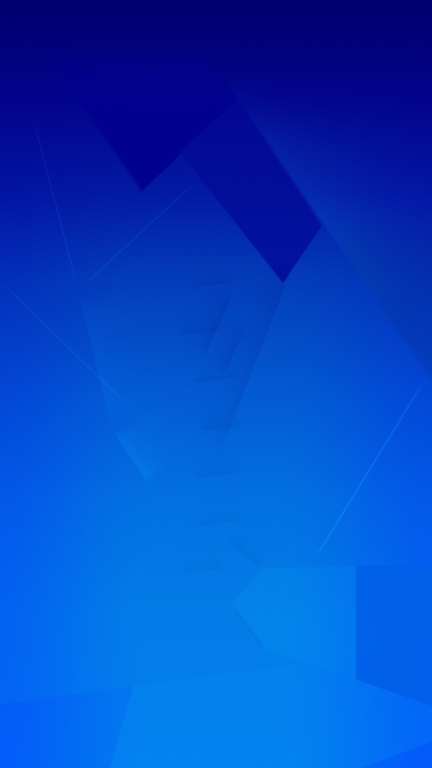
This background is drawn by a WebGL 1 fragment shader. Its source:

```glsl
precision highp float;
// Folded blue glass: a vertical navy-to-azure gradient cut by large angular facets.
// Facets are half-plane products; creases are thin tapered segments, and the
// short central ticks are repeated by a loop. Height is 1, width is 0.5625.
uniform vec2 u_resolution;

const float WIDTH = 0.5625;
const float SOFT = 0.0013;

// Signed distance to the line a-b, positive on its left
float side(vec2 p, vec2 a, vec2 b) {
  vec2 d = normalize(b - a), q = p - a;
  return d.x * q.y - d.y * q.x;
}

float leftOf(vec2 p, vec2 a, vec2 b, float soft) {
  return smoothstep(-soft, soft, side(p, a, b));
}

// Thin segment that fades towards both ends
float crease(vec2 p, vec2 a, vec2 b, float width) {
  vec2 d = b - a;
  float t = dot(p - a, d) / dot(d, d);
  float taper = smoothstep(0.0, 0.15, t) * smoothstep(1.0, 0.85, t);
  return taper * (1.0 - smoothstep(0.0, width, abs(side(p, a, b))));
}

// Shade on the left of a segment, falling away from a sharp edge
float foldShade(vec2 p, vec2 a, vec2 b, float reach) {
  vec2 d = b - a;
  float t = dot(p - a, d) / dot(d, d);
  float s = side(p, a, b);
  float ends = smoothstep(0.0, 0.2, t) * smoothstep(1.0, 0.8, t);
  return ends * smoothstep(-SOFT, SOFT, s) * exp(-max(s, 0.0) / reach);
}

float ramp(float a, float b, float x) {
  return clamp((x - a) / (b - a), 0.0, 1.0);
}

float hash(vec2 p) {
  vec3 q = fract(p.xyx * 0.1031);
  q += dot(q, q.yzx + 33.33);
  return fract((q.x + q.y) * q.z);
}

vec3 backdrop(vec2 p) {
  vec3 c = mix(vec3(0.01, 0.50, 0.93), vec3(0.01, 0.49, 0.91), ramp(0.0, 0.2, p.y));
  c = mix(c, vec3(0.01, 0.44, 0.88), ramp(0.20, 0.35, p.y));
  c = mix(c, vec3(0.01, 0.36, 0.83), ramp(0.35, 0.48, p.y));
  c = mix(c, vec3(0.01, 0.24, 0.73), ramp(0.48, 0.635, p.y));
  c = mix(c, vec3(0.01, 0.10, 0.64), ramp(0.635, 0.75, p.y));
  c = mix(c, vec3(0.01, 0.015, 0.55), ramp(0.75, 0.87, p.y));
  c = mix(c, vec3(0.0, 0.0, 0.43), ramp(0.87, 1.0, p.y));
  float rim = smoothstep(0.08, 0.30, abs(p.x - 0.28));
  c.g *= 1.0 - 0.22 * rim;
  c.b += 0.04 * rim * smoothstep(0.6, 0.3, p.y);
  return c;
}

// Dark upper planes and the broad ray on the right
vec3 upperFacets(vec3 c, vec2 p) {
  vec2 tip = vec2(0.185, 0.751), notch = vec2(0.234, 0.802), peak = vec2(0.309, 0.870);
  vec2 low = vec2(0.3685, 0.6315), elbow = vec2(0.419, 0.706);
  vec2 rayTop = vec2(0.303, 0.880), rayEnd = vec2(WIDTH, 0.505);
  float ray = side(p, rayTop, rayEnd);
  float beyond = smoothstep(-0.003, 0.003, ray);
  c *= 1.0 - 0.07 * beyond * smoothstep(0.75, 0.65, p.y);
  float glow = smoothstep(0.92, 0.80, p.y) * smoothstep(0.56, 0.72, p.y);
  c += vec3(0.01, 0.065, 0.05) * beyond * glow * exp(-max(ray, 0.0) / 0.07);
  float wedge = leftOf(p, tip, peak, SOFT) * leftOf(p, vec2(0.111, 0.857), tip, 0.004);
  wedge *= (1.0 - beyond) * smoothstep(0.95, 0.85, p.y);
  c = mix(c, vec3(0.0, 0.005, 0.56), wedge);
  float slab = leftOf(p, notch, low, SOFT) * leftOf(p, low, elbow, SOFT);
  slab *= leftOf(p, elbow, peak, 0.003) * leftOf(p, peak, notch, SOFT);
  vec3 slabColor = mix(vec3(0.01, 0.08, 0.63), vec3(0.01, 0.03, 0.58), ramp(0.64, 0.85, p.y));
  return mix(c, slabColor, slab);
}

// Bright pane, blue block and floor planes
vec3 lowerFacets(vec3 c, vec2 p) {
  vec2 paneTop = vec2(0.341, 0.260), paneLow = vec2(0.344, 0.156), waist = vec2(0.302, 0.212);
  vec2 floorRight = vec2(WIDTH, 0.081), floorLeft = vec2(0.0, 0.083), ridge = vec2(0.358, 0.1315);
  float above = leftOf(p, paneLow, floorRight, SOFT);
  float under = 1.0 - leftOf(p, paneTop, vec2(0.4635, 0.263), SOFT);
  float block = smoothstep(0.4625, 0.4645, p.x);
  float pane = above * under * (1.0 - block) * leftOf(p, waist, paneLow, SOFT);
  pane *= 1.0 - leftOf(p, waist, paneTop, SOFT);
  c += vec3(0.0, 0.025, 0.01) * pane;
  c = mix(c, vec3(0.0, 0.37, 0.91), block * above * under * 0.85);
  float ground = 1.0 - leftOf(p, floorLeft, ridge, SOFT);
  float corner = ground * (1.0 - leftOf(p, vec2(0.143, 0.0), vec2(0.172, 0.1015), SOFT));
  c += vec3(0.0, 0.015, 0.01) * corner * above * -1.0 + vec3(0.0, 0.012, 0.01) * ground;
  c.g -= 0.04 * ground * leftOf(p, vec2(0.143, 0.0), vec2(0.172, 0.1015), SOFT);
  c.g -= 0.05 * (1.0 - leftOf(p, vec2(0.469, 0.0), vec2(WIDTH, 0.034), SOFT));
  c -= vec3(0.0, 0.03, 0.03) * foldShade(p, vec2(0.293, 0.297), paneTop, 0.010);
  return c - vec3(0.0, 0.03, 0.03) * crease(p, waist, paneLow, 0.004);
}

vec3 creases(vec3 c, vec2 p) {
  vec2 hip = vec2(0.102, 0.622), knee = vec2(0.146, 0.440);
  float light = crease(p, vec2(0.042, 0.850), hip, 0.0018) + crease(p, hip, vec2(0.260, 0.768), 0.0018);
  light += crease(p, vec2(0.0, 0.635), vec2(0.169, 0.469), 0.0018);
  light += 1.6 * crease(p, vec2(0.557, 0.512), vec2(0.404, 0.263), 0.002);
  light += 0.6 * foldShade(p, hip, knee, 0.03) + foldShade(p, knee, vec2(0.195, 0.368), 0.02);
  float dark = foldShade(p, vec2(0.280, 0.394), vec2(0.388, 0.670), 0.025);
  dark += foldShade(p, vec2(0.264, 0.531), vec2(0.306, 0.622), 0.015);
  dark += foldShade(p, vec2(0.289, 0.508), vec2(0.322, 0.577), 0.015);
  for (int i = 0; i < 7; i++) {
    float k = float(i);
    vec2 start = vec2(0.225 + 0.035 * hash(vec2(k, 4.0)), 0.625 - 0.062 * k);
    dark += 0.8 * foldShade(p, start, start + vec2(0.065, 0.008), 0.008);
  }
  return c + vec3(0.01, 0.05, 0.04) * light - vec3(0.0, 0.035, 0.035) * dark;
}

void main() {
  vec2 p = gl_FragCoord.xy / u_resolution * vec2(WIDTH, 1.0);
  vec3 color = creases(lowerFacets(upperFacets(backdrop(p), p), p), p);
  color += (hash(gl_FragCoord.xy) - 0.5) / 255.0;
  gl_FragColor = vec4(clamp(color, 0.0, 1.0), 1.0);
}
```
